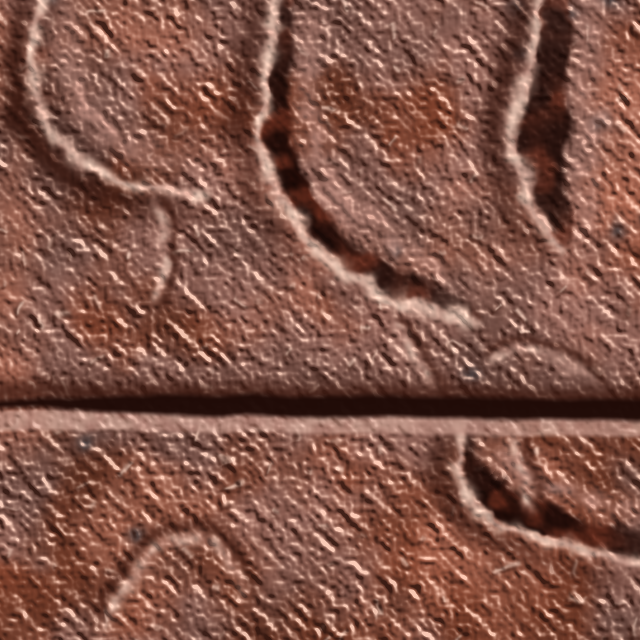
This texture is drawn by a WebGL 1 fragment shader. Its source:

```glsl
precision highp float;
// Weathered red-brown carved clay: a dark horizontal joint with a lit ledge,
// curved gouges with pale rims, and thin scars. Bezier distances shape the
// cuts; embossed, diagonally stretched value noise makes the rough surface.

#define RELIEF 2.5        // contrast of the embossed grain
#define LIGHT_STEP 0.005  // emboss offset toward the light
#define WARP 0.040        // wobble of the carved edges
#define RIM 0.010         // half width of the lit rims
#define BROAD 0.62        // strength of the broad light and dark patches
#define JOINT_Y 0.371     // height of the joint at the left edge
#define JOINT_HALF 0.017  // half thickness of the joint
#define CHIP_CELLS 21.0   // chip grid cells across the canvas
#define CHIP_SHARE 0.36   // share of cells holding a chip
#define SEGMENTS 16       // segments per curve

uniform vec2 u_resolution;

const vec3 DEEP  = vec3(0.12, 0.04, 0.025);
const vec3 DARK  = vec3(0.24, 0.10, 0.065);
const vec3 RUST  = vec3(0.46, 0.235, 0.16);
const vec3 MAUVE = vec3(0.51, 0.35, 0.31);
const vec3 BLUSH = vec3(0.63, 0.38, 0.30);
const vec3 PINK  = vec3(0.70, 0.51, 0.46);
const vec3 PALE  = vec3(0.90, 0.76, 0.69);
const vec3 SLATE = vec3(0.27, 0.25, 0.26);

float hash(vec2 p) {
  vec3 q = fract(p.xyx * 0.1031);
  q += dot(q, q.yzx + 33.33);
  return fract((q.x + q.y) * q.z);
}

float noise(vec2 p) {
  vec2 i = floor(p), f = fract(p);
  f = f * f * (3.0 - 2.0 * f);
  return mix(mix(hash(i), hash(i + vec2(1, 0)), f.x),
             mix(hash(i + vec2(0, 1)), hash(i + vec2(1, 1)), f.x), f.y);
}

float fbm(vec2 p) {
  float sum = 0.0, amp = 0.5;
  for (int i = 0; i < 4; i++) {
    sum += amp * noise(p);
    p = mat2(1.6, 1.2, -1.2, 1.6) * p + 7.3;
    amp *= 0.5;
  }
  return sum / 0.9375;
}

float band(float x, float w) { return exp(-x * x / (w * w)); }

// Surface height: diagonal streaks, pits and small bumps
float height(vec2 p) {
  vec2 q = vec2(p.x - p.y, p.x + p.y) * 0.707;
  return 0.60 * noise(q * vec2(32.0, 95.0) + 50.0)
       + 0.45 * noise(p * 135.0) + 0.6 * fbm(p * 30.0 + 9.0);
}

// Signed distance (positive left of travel) and position along a Bezier
vec2 curve(vec2 p, vec2 a, vec2 b, vec2 c) {
  vec2 from = a, best = vec2(9.0, 0.0);
  for (int i = 1; i <= SEGMENTS; i++) {
    float t = float(i) / float(SEGMENTS);
    vec2 to = mix(mix(a, b, t), mix(b, c, t), t);
    vec2 e = to - from, v = p - from;
    float h = clamp(dot(v, e) / dot(e, e), 0.0, 1.0);
    float d = length(v - e * h);
    if (d < abs(best.x))
      best = vec2(e.x * v.y < e.y * v.x ? -d : d, t + (h - 1.0) / float(SEGMENTS));
    from = to;
  }
  return best;
}

// Deep cut: shaded outer slope, lit far bank, dark floor, pale rim
vec3 gouge(vec3 col, vec2 p, vec2 a, vec2 b, vec2 c, float width, float cut, float tail) {
  vec2 k = curve(p, a, b, c);
  float d = k.x, taper = sqrt(max(0.0, 4.0 * k.y * (1.0 - k.y)));
  float w = width * taper * (0.7 + 0.6 * noise(p * 15.0)), rough = noise(p * 55.0);
  col = mix(col, mix(DEEP, DARK, 0.7), 0.95 * band(d + 0.031, 0.024) * taper * mix(1.0, tail, k.y));
  col = mix(col, PINK, 0.75 * band(d - w - 0.032, 0.026) * taper * (0.3 + rough));
  float floorMask = smoothstep(0.003, 0.013, d) * (1.0 - smoothstep(w - 0.008, w + 0.008, d));
  vec3 bed = mix(DEEP, DARK * 1.4, smoothstep(0.3, 0.9, noise(p * 32.0)));
  col = mix(col, bed, floorMask * cut * sqrt(taper));
  float rim = band(d, RIM * (0.5 + 0.9 * rough)) * smoothstep(0.0, 0.4, taper);
  return mix(col, mix(PINK, PALE, 0.2 + rough), 0.92 * rim);
}

// Thin broken pale ridge with a shadow on one side
vec3 scar(vec3 col, vec2 p, vec2 a, vec2 b, vec2 c, float r) {
  vec2 k = curve(p, a, b, c);
  float fade = smoothstep(0.0, 0.12, k.y) * smoothstep(1.0, 0.88, k.y);
  float rough = noise(p * 65.0);
  col = mix(col, DARK, 0.65 * fade * band(k.x - 1.8 * r, r));
  return mix(col, mix(PINK, PALE, rough), fade * (0.35 + 0.6 * rough) * band(k.x, r));
}

// Scattered flakes and a few slate specks
vec3 chips(vec3 col, vec2 p) {
  vec2 g = p * CHIP_CELLS, id = floor(g);
  for (int y = -1; y <= 1; y++) for (int x = -1; x <= 1; x++) {
    vec2 n = id + vec2(x, y);
    float kind = hash(n + 3.7), ang = 6.283 * hash(n + 71.0);
    vec2 v = g - n - vec2(hash(n + 17.0), hash(n + 39.0));
    vec2 dir = vec2(cos(ang), sin(ang));
    float len = 0.03 + 0.2 * hash(n + 93.0), on = step(kind, CHIP_SHARE);
    float d = length(v - dir * clamp(dot(v, dir), -len, len));
    vec2 s = v + vec2(0.08, 0.11);
    float shade = length(s - dir * clamp(dot(s, dir), -len, len));
    col = mix(col, DARK, 0.5 * on * band(shade, 0.09));
    col = mix(col, PALE, on * (0.25 + 0.5 * hash(n + 5.0)) * band(d, 0.075));
    col = mix(col, SLATE, step(0.97, kind) * 0.8 * band(length(v), 0.3));
  }
  return col;
}

void main() {
  vec2 uv = gl_FragCoord.xy / u_resolution;
  vec2 p = uv + WARP * (vec2(fbm(uv * 15.0), fbm(uv * 15.0 + 40.0)) - 0.5);

  // Mottled clay, redder below the joint
  float lower = 1.0 - smoothstep(0.33, 0.36, uv.y);
  vec3 col = mix(RUST, MAUVE, smoothstep(0.3, 0.6, fbm(uv * 6.0) + 0.1 - 0.26 * lower));
  col = mix(col, BLUSH, 0.8 * smoothstep(0.48, 0.72, fbm(uv * 5.0 + 23.0)));
  col *= 1.0 + BROAD * (fbm(uv * 8.0 + 61.0) - 0.5);
  col = chips(col, p);

  // Grain lit from the upper right, with sparse strong glints
  float relief = RELIEF * (height(uv) - height(uv + LIGHT_STEP * vec2(0.6, 0.8)));
  relief *= (0.55 + 0.8 * abs(relief)) * (0.5 + fbm(uv * 9.0 + 80.0));
  col = mix(col, DARK, 0.75 * clamp(-relief, 0.0, 1.0));
  col = mix(col, PALE, 0.75 * clamp(relief, 0.0, 1.0));

  // Carved strokes
  col = gouge(col, p, vec2(0.09, 1.04), vec2(-0.055, 0.73), vec2(0.33, 0.69), 0.032, 0.3, 0.9);
  col = gouge(col, p, vec2(0.46, 1.05), vec2(0.26, 0.60), vec2(0.76, 0.49), 0.054, 1.0, 0.0);
  col = gouge(col, p, vec2(0.87, 1.06), vec2(0.745, 0.74), vec2(0.88, 0.60), 0.078, 0.9, 0.5);
  col = gouge(col, p, vec2(0.72, 0.34), vec2(0.67, 0.11), vec2(1.12, 0.13), 0.052, 1.0, 0.2);
  col = scar(col, p, vec2(0.16, -0.01), vec2(0.28, 0.30), vec2(0.40, 0.05), 0.011);
  col = scar(col, p, vec2(0.75, 0.42), vec2(0.87, 0.49), vec2(0.95, 0.38), 0.008);
  col = scar(col, p, vec2(0.23, 0.69), vec2(0.28, 0.62), vec2(0.24, 0.52), 0.008);
  col = scar(col, p, vec2(0.61, 0.50), vec2(0.66, 0.45), vec2(0.69, 0.37), 0.010);
  col = scar(col, p, vec2(0.79, 0.33), vec2(0.82, 0.28), vec2(0.84, 0.19), 0.010);
  col *= 1.0 + 0.22 * clamp(relief, -1.0, 1.0);

  // Joint: shaded lip above, dark slot, lit ledge below
  float d = mix(uv.y, p.y, 0.25) - JOINT_Y + 0.012 * uv.x;
  float slot = JOINT_HALF * (0.35 + 0.65 * smoothstep(0.0, 0.3, uv.x));
  col = mix(col, DARK, 0.75 * band(d - 0.018, 0.021));
  float ledge = smoothstep(-0.047, -0.037, d) * (1.0 - smoothstep(-0.014, -0.006, d));
  col = mix(col, mix(PINK, PALE, 0.6 * noise(p * 60.0)) + 0.10 * relief, 0.8 * ledge);
  col = mix(col, DEEP, 0.97 * (1.0 - smoothstep(slot - 0.007, slot + 0.006, abs(d))));

  gl_FragColor = vec4(clamp(col, 0.0, 1.0), 1.0);
}
```
